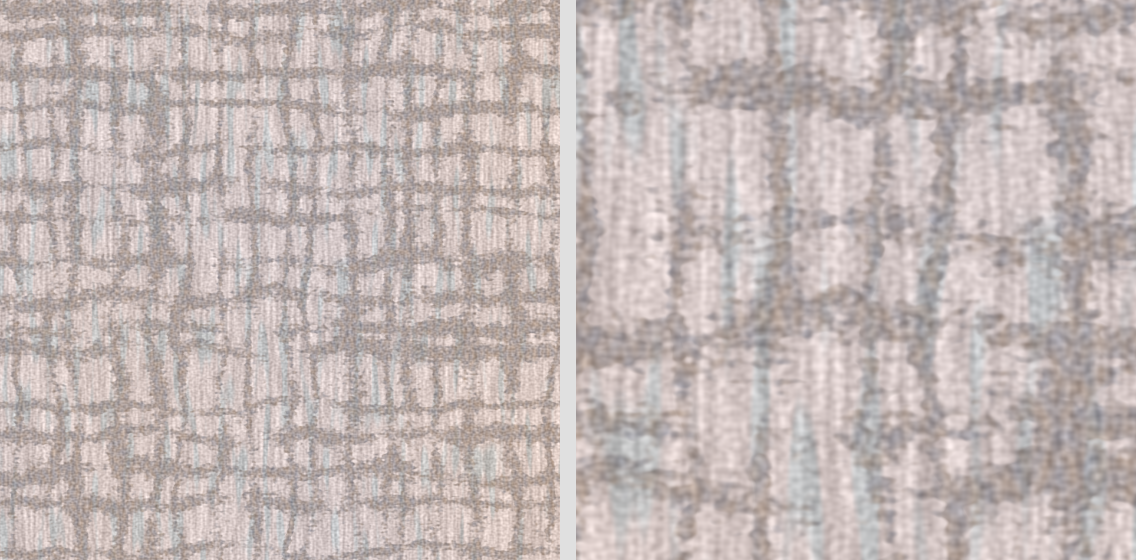
Left, the full canvas; right, a detail of the centre.
Write a WebGL 2 fragment shader that draws this texture.

```glsl
#version 300 es
precision highp float;
// Woven fabric: a ragged taupe grid over a pale pink ground with fine vertical threads.

#define GRID vec2(17.0, 15.5)               // grid bands per canvas
#define WANDER 0.5                          // sideways drift of the bands
#define RAGGED 0.60                         // break-up of the band edges
#define FLECK 0.50                          // small specks and dashes
#define GRAIN 0.15                          // weave contrast
#define STREAK 0.13                         // vertical thread contrast
#define PALE vec3(0.845, 0.788, 0.778)
#define TAUPE vec3(0.672, 0.624, 0.612)
#define BLUE_SHIFT vec3(-0.085, -0.025, -0.012)
#define WARM_SHIFT vec3(0.020, 0.004, -0.016)

uniform vec2 u_resolution;
out vec4 fragColor;

float hash(vec2 cell) {
    uvec2 q = uvec2(ivec2(cell)) * uvec2(1597334673u, 3812015801u);
    uint n = (q.x ^ q.y) * 1597334673u;
    n = (n ^ (n >> 15)) * 2246822519u;
    n ^= n >> 13;
    return float(n >> 8) / 16777216.0;
}

float corner(vec2 cell, vec2 offset) {
    float angle = 6.28318 * hash(cell);
    return dot(vec2(cos(angle), sin(angle)), offset);
}

// Gradient noise, roughly -0.7 to 0.7
float noise(vec2 p) {
    vec2 i = floor(p), f = p - i;
    vec2 u = f * f * f * (f * (f * 6.0 - 15.0) + 10.0);
    vec2 e = vec2(1.0, 0.0);
    float low = mix(corner(i, f), corner(i + e.xy, f - e.xy), u.x);
    float high = mix(corner(i + e.yx, f - e.yx), corner(i + e.xx, f - e.xx), u.x);
    return mix(low, high, u.y);
}

float fbm(vec2 p) {
    float sum = 0.0, amplitude = 0.6;
    for (int i = 0; i < 4; i++) {
        sum += amplitude * noise(p);
        p = p * 2.03 + vec2(17.3, 41.7);
        amplitude *= 0.72;
    }
    return sum;
}

// Soft parallel bands with uneven spacing, width and strength
float bands(float across, float along, float count, float seed) {
    float w = across * count;
    w += WANDER * noise(vec2(along * 6.0, w * 0.6) + seed);
    w += 0.3 * WANDER * noise(vec2(along * 26.0, w * 0.8) + seed);
    float strongest = 0.0;
    for (int i = -1; i <= 1; i++) {
        float id = floor(w) + float(i);
        float centre = id + 0.5 + 0.55 * (hash(vec2(id, seed)) - 0.5);
        float width = mix(0.14, 0.30, hash(vec2(id, seed + 7.0)));
        float strength = 0.74 + 0.8 * noise(vec2(along * 8.0, id * 3.71 + seed));
        float d = (w - centre) / width;
        strongest = max(strongest, strength * exp(-d * d));
    }
    return strongest;
}

void main() {
    vec2 p = gl_FragCoord.xy / u_resolution.y;

    // Grid density, worn away by blotches, specks and short horizontal dashes
    float columns = bands(p.x, p.y, GRID.x, 11.0);
    float rows = bands(p.y, p.x, GRID.y, 53.0);
    float density = max(columns, rows) + 0.2 * min(columns, rows);
    density += 0.22 * noise(p * 9.0 + 3.0);
    density += RAGGED * fbm(p * vec2(26.0, 30.0));
    density += FLECK * noise(p * vec2(105.0, 165.0) + 29.0);
    density += 0.6 * FLECK * noise(p * vec2(38.0, 190.0) + 71.0);
    float cover = smoothstep(0.25, 0.78, density);

    // Pale ground with long vertical threads, some of them bluish
    float threads = noise(p * vec2(185.0, 14.0) + 5.0) + 0.7 * noise(p * vec2(80.0, 7.0) + 91.0);
    float blue = smoothstep(0.06, 0.36, noise(p * vec2(62.0, 9.0) + 131.0));
    vec3 ground = PALE + STREAK * threads + BLUE_SHIFT * blue;

    // Taupe yarn with a faint thread colour of its own
    vec3 yarn = TAUPE + 0.35 * STREAK * threads + 0.4 * BLUE_SHIFT * blue;
    yarn += 3.0 * WARM_SHIFT * noise(p * vec2(120.0, 70.0) + 211.0);

    // Fine weave, strongest in the yarn
    float weave = noise(p * vec2(170.0, 235.0) + 307.0) + 0.6 * noise(p * vec2(220.0, 120.0) + 401.0);
    vec3 colour = mix(ground, yarn, cover);
    colour += GRAIN * mix(0.75, 1.0, cover) * weave;

    // Slow drift from cool to warm across the cloth
    colour += WARM_SHIFT * (0.7 * smoothstep(0.6, 1.0, p.x) + 0.8 * noise(p * 2.5 + 13.0));

    fragColor = vec4(clamp(colour, 0.0, 1.0), 1.0);
}
```
